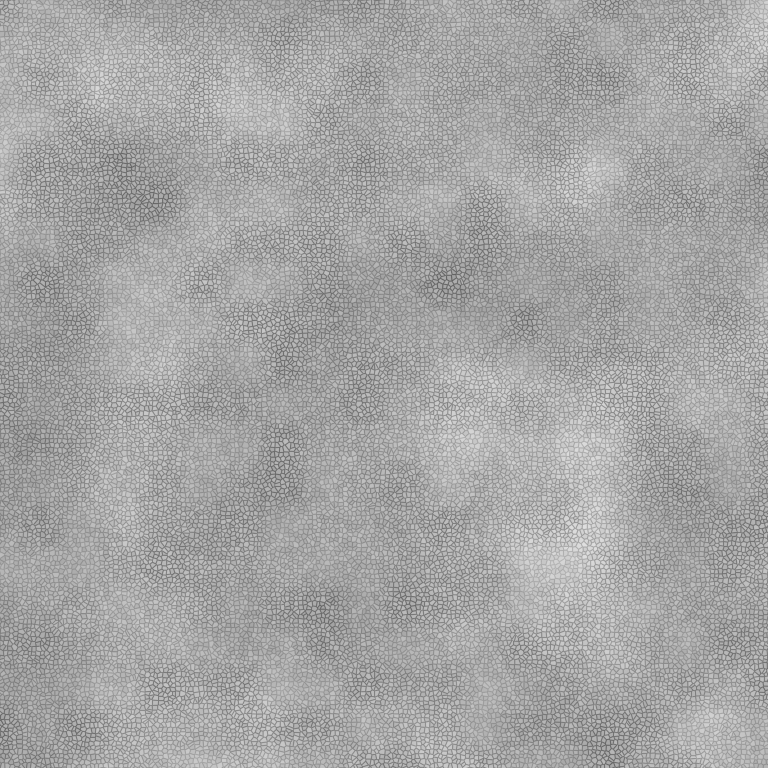
Write a WebGL 2 fragment shader that draws this texture.

```glsl
#version 300 es
precision highp float;

uniform vec2 u_resolution;
out vec4 fragColor;

// Integer hash giving two values in 0..1 per lattice cell
vec2 hash2(vec2 cell) {
    uvec2 q = uvec2(ivec2(cell) + 4096);
    q = q * 1664525u + 1013904223u;
    q.x += q.y * 1664525u;
    q.y += q.x * 1664525u;
    q ^= q >> 16u;
    q.x += q.y * 1664525u;
    q.y += q.x * 1664525u;
    q ^= q >> 16u;
    return vec2(q >> 8u) / 16777216.0;
}

float valueNoise(vec2 p) {
    vec2 cell = floor(p), f = fract(p);
    f = f * f * f * (f * (f * 6.0 - 15.0) + 10.0);
    float low = mix(hash2(cell).x, hash2(cell + vec2(1, 0)).x, f.x);
    float high = mix(hash2(cell + vec2(0, 1)).x, hash2(cell + vec2(1, 1)).x, f.x);
    return mix(low, high, f.y);
}

// Broad cloudy light, with the brightest areas lifted further
float cloudTone(vec2 uv) {
    mat2 turn = mat2(0.8, 0.6, -0.6, 0.8);
    float n = 0.62 * valueNoise(uv * 7.0 + 3.7)
            + 0.28 * valueNoise(turn * uv * 14.0 + 41.0)
            + 0.10 * valueNoise(uv * 31.0 + 87.0);
    float lift = max(n - 0.5, 0.0);
    return 0.14 * (n - 0.5) + 0.35 * lift * lift;
}

// Irregular grains: x = distance to the nearest border, y = random tone
vec2 grain(vec2 p) {
    vec2 cell = floor(p), nearest = vec2(8.0), second = vec2(8.0);
    float tone = 0.0;
    for (int y = -1; y <= 1; y++) {
        for (int x = -1; x <= 1; x++) {
            vec2 id = cell + vec2(x, y);
            vec2 random = hash2(id);
            vec2 offset = id + 0.08 + 0.84 * random - p;
            float d = dot(offset, offset);
            if (d < dot(nearest, nearest)) {
                second = nearest;
                nearest = offset;
                tone = fract(random.x * 57.0 + random.y * 31.0);
            } else if (d < dot(second, second)) {
                second = offset;
            }
        }
    }
    float border = dot(0.5 * (nearest + second), normalize(second - nearest));
    return vec2(border, tone);
}

void main() {
    float side = min(u_resolution.x, u_resolution.y);
    vec2 uv = gl_FragCoord.xy / side;

    // Crack depth drifts across the surface
    float depth = mix(0.12, 0.30, valueNoise(uv * 19.0 + 140.0));

    // Four samples per pixel smooth the fine cracks
    float grainTone = 0.0;
    for (int i = 0; i < 4; i++) {
        vec2 shift = (vec2(i % 2, i / 2) - 0.5) * 0.5;
        vec2 g = grain((gl_FragCoord.xy + shift) / side * 170.0);
        float crack = 1.0 - smoothstep(0.01, 0.21, g.x);
        grainTone += 0.25 * (0.07 * (g.y - 0.5) - depth * crack);
    }

    float grey = 0.715 + cloudTone(uv) + grainTone;
    fragColor = vec4(vec3(grey), 1.0);
}
```
